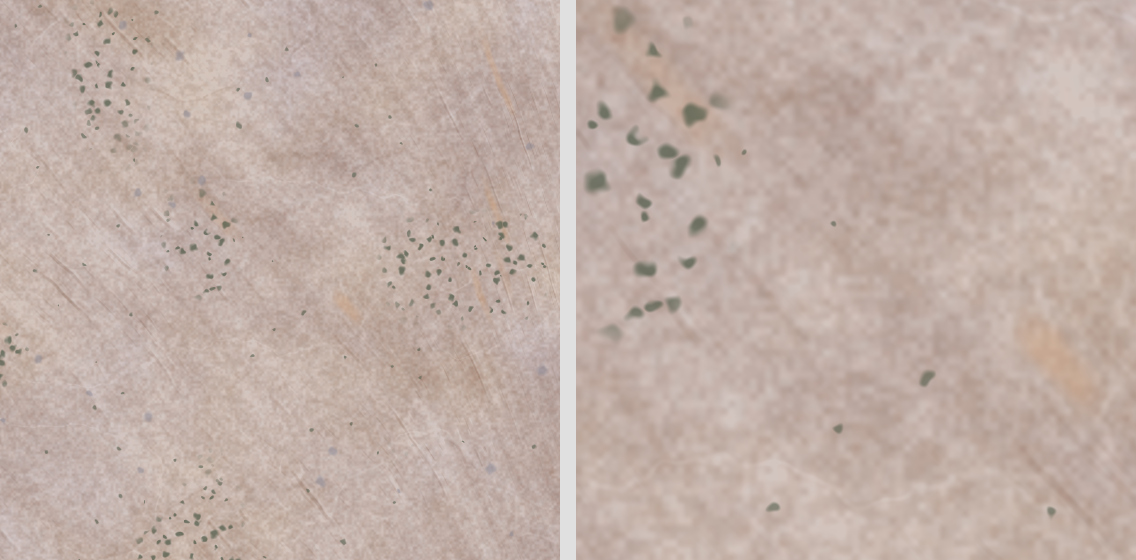
Left, the full canvas; right, a detail of the centre.
This texture is drawn by a WebGL 2 fragment shader. Its source:

```glsl
#version 300 es
precision highp float;
// Weathered pinkish sandstone: mottled tone from layered noise, bent diagonal
// striations, tapered scratches with a lit edge, faint curved veins, and
// scattered specks of lichen, slate and ochre placed by jittered cells.
uniform vec2 u_resolution;
out vec4 fragColor;

#define DARK_STONE vec3(0.655, 0.555, 0.510)
#define PALE_STONE vec3(0.812, 0.754, 0.732)
#define OCHRE vec3(0.800, 0.620, 0.470)
#define LICHEN vec3(0.330, 0.370, 0.300)
#define SLATE vec3(0.530, 0.520, 0.570)
#define STREAK_DIR vec2(0.66, -0.75)
#define BASE_TONE 0.67
#define MOTTLE 0.85
#define STREAKING 0.55
#define GRAIN 0.36
#define SCRATCH_DEPTH 0.42
#define VEIN_DEPTH 0.16

float hash(vec2 p) {
    vec3 q = fract(vec3(p.xyx) * 0.1031);
    q += dot(q, q.yzx + 33.33);
    return fract((q.x + q.y) * q.z);
}

vec2 hash2(vec2 p) {
    return vec2(hash(p + 17.3), hash(p + 71.9));
}

float noise(vec2 p) {
    vec2 i = floor(p), f = fract(p);
    f = f * f * (3.0 - 2.0 * f);
    return mix(mix(hash(i), hash(i + vec2(1, 0)), f.x),
               mix(hash(i + vec2(0, 1)), hash(i + vec2(1, 1)), f.x), f.y);
}

float fbm(vec2 p) {
    float sum = 0.0, amp = 0.5;
    for (int i = 0; i < 5; i++) {
        sum += amp * noise(p);
        p = mat2(1.6, 1.2, -1.2, 1.6) * p + 9.7;
        amp *= 0.5;
    }
    return sum / 0.97;
}

// Tapered strokes along x, at most one per jittered cell.
float scratches(vec2 p, vec2 cell, float share, float width) {
    vec2 q = p / cell, id = floor(q);
    float cover = 0.0;
    for (int j = -1; j <= 1; j++)
    for (int i = -1; i <= 1; i++) {
        vec2 c = id + vec2(i, j);
        vec2 r = hash2(c);
        vec2 d = (q - c - 0.15 - 0.7 * r) * cell;
        float halfLength = cell.x * mix(0.15, 0.6, hash(c + 5.1));
        float taper = 1.0 - smoothstep(0.2, 1.0, abs(d.x) / halfLength);
        float line = 1.0 - smoothstep(0.2 * width, width, abs(d.y));
        float strength = step(hash(c + 40.7), share) * mix(0.4, 1.0, r.y);
        cover = max(cover, line * taper * strength);
    }
    return cover;
}

// Small ragged spots, at most one per jittered cell.
float specks(vec2 p, float cell, float share, float radius) {
    vec2 q = p / cell, id = floor(q);
    float cover = 0.0;
    for (int j = -1; j <= 1; j++)
    for (int i = -1; i <= 1; i++) {
        vec2 c = id + vec2(i, j);
        float r = radius * mix(0.4, 1.0, hash(c + 3.7));
        float d = length((q - c - hash2(c)) * cell);
        float spot = 1.0 - smoothstep(0.4 * r, 1.2 * r, d);
        cover = max(cover, spot * step(hash(c + 28.3), share));
    }
    return cover;
}

void main() {
    vec2 uv = gl_FragCoord.xy / min(u_resolution.x, u_resolution.y);
    vec2 warp = vec2(fbm(uv * 5.0 + 3.1), fbm(uv * 5.0 + 47.2)) - 0.5;

    // Streak frame: x along, y across, steepening toward the right.
    float bend = max(uv.x - 0.68, 0.0);
    vec2 p = vec2(dot(uv, STREAK_DIR), dot(uv, vec2(-STREAK_DIR.y, STREAK_DIR.x)));
    p.y += 2.2 * bend * bend + 0.035 * warp.x;

    // Stone tone: mottles, striations, grain.
    float patches = noise(uv * 3.0 + 12.4);
    float tone = BASE_TONE + MOTTLE * (fbm(uv * 5.0 + warp * 1.2 + 21.0) - 0.5);
    tone += STREAKING * (fbm(p * vec2(7.0, 38.0)) - 0.5) * mix(0.5, 1.4, patches);
    tone += GRAIN * (noise(uv * 230.0) - 0.5) + GRAIN * (noise(uv * 120.0 + 8.0) - 0.5);

    // Scratches, each dark with a pale rim beside it.
    float worn = smoothstep(0.25, 0.65, noise(uv * 4.0 + 60.0));
    vec2 rim = vec2(0.0, 0.0045);
    float cuts = scratches(p, vec2(0.17, 0.045), 0.45, 0.0045);
    float rims = scratches(p - rim, vec2(0.17, 0.045), 0.45, 0.0045);
    float fine = scratches(p + 4.3, vec2(0.07, 0.016), 0.4, 0.0026);
    float chips = scratches(p + 9.1, vec2(0.05, 0.022), 0.25, 0.0035);
    tone += SCRATCH_DEPTH * mix(0.3, 1.0, worn) * (0.5 * rims - cuts - 0.6 * fine + 0.5 * chips);

    // Curved veins running across the grain.
    float ridge = abs(fbm(uv * 3.0 + warp * 0.8 + 80.0) - 0.5);
    float crease = abs(noise(uv * vec2(4.0, 7.0) + warp * 2.5 + 33.0) - 0.5);
    tone -= VEIN_DEPTH * (1.0 - smoothstep(0.0, 0.025, ridge));
    tone += VEIN_DEPTH * (1.0 - smoothstep(0.0, 0.035, crease));

    // Tone ramp with a drift between warm and lilac.
    vec3 col = mix(DARK_STONE, PALE_STONE, clamp(tone, -0.15, 1.08));
    float warmth = fbm(uv * 6.0 + warp + 150.0) - 0.5;
    col += warmth * vec3(0.015, -0.010, -0.075);
    col += (noise(uv * 160.0 + 5.0) - 0.5) * vec3(0.012, -0.004, -0.012);

    // Stains and specks.
    vec2 ragged = uv + 0.006 * (vec2(noise(uv * 130.0), noise(uv * 130.0 + 50.0)) - 0.5);
    float cluster = smoothstep(0.62, 0.78, noise(uv * 5.5 + 210.0));
    float stain = scratches(p + 2.7, vec2(0.16, 0.14), 0.2, 0.016);
    col = mix(col, OCHRE, 0.5 * stain * mix(0.5, 1.2, noise(uv * 60.0)));
    col = mix(col, SLATE, 0.5 * specks(ragged + 6.2, 0.09, 0.16, 0.011));
    col = mix(col, LICHEN, 0.75 * cluster * specks(ragged, 0.018, 0.4, 0.0075));
    col = mix(col, LICHEN, 0.6 * specks(ragged + 3.4, 0.045, 0.16, 0.005));

    fragColor = vec4(clamp(col, 0.0, 1.0), 1.0);
}
```
